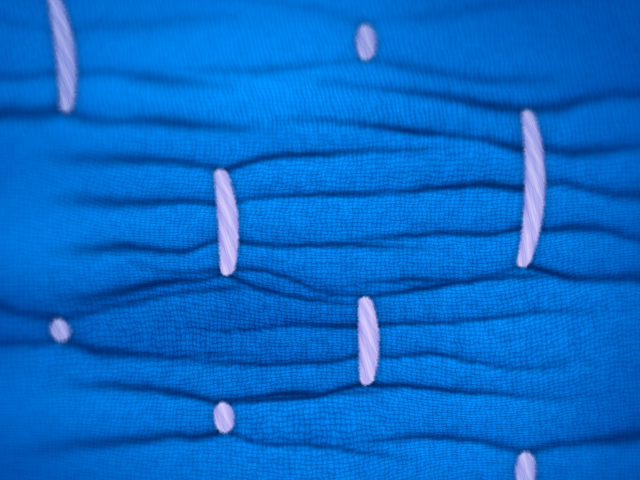
Give the GLSL for this texture, as a Shadertoy shader.

```glsl
#define COLUMN_X vec4(0.125, 0.466, 0.762, 1.094)
#define UPPER_Y vec4(0.888, 0.537, 0.912, 0.607)
#define UPPER_HALF vec4(0.118, 0.107, 0.033, 0.160)
#define LOWER_Y vec4(0.312, 0.130, 0.290, 0.015)
#define LOWER_HALF vec4(0.020, 0.028, 0.088, 0.040)
#define THREADS vec2(98.0, 112.0)
#define STITCH_RADIUS 0.022
#define DEEP_BLUE vec3(0.00, 0.26, 0.61)
#define BRIGHT_BLUE vec3(0.00, 0.56, 0.99)
#define CREASE_BLUE vec3(0.00, 0.10, 0.32)
#define LILAC vec3(0.82, 0.79, 0.98)
#define VIOLET vec3(0.50, 0.48, 0.88)

const float PI = 3.14159;

float hash(vec2 p) {
    vec3 q = fract(p.xyx * 0.1031);
    q += dot(q, q.yzx + 33.33);
    return fract((q.x + q.y) * q.z);
}

float noise(vec2 p) {
    vec2 i = floor(p), f = fract(p);
    f = f * f * (3.0 - 2.0 * f);
    return mix(mix(hash(i), hash(i + vec2(1, 0)), f.x),
               mix(hash(i + vec2(0, 1)), hash(i + vec2(1, 1)), f.x), f.y);
}

// Plain weave: warp and weft alternate on top
float weave(vec2 p) {
    vec2 s = sin(PI * p);
    float weftOnTop = clamp(0.55 + 0.9 * s.x * s.y, 0.0, 1.0);
    return mix(abs(s.x), abs(s.y), weftOnTop);
}

// Creases fanning out from one stitch: x = line, y = shadow above, z = lit ridge below
vec3 creases(vec2 p, vec2 center, float halfLen, float id, float blur) {
    vec3 fold = vec3(0.0);
    int count = 2 + int(halfLen * 24.0);
    float side = step(center.x, p.x);
    float d = abs(p.x - center.x);
    for (int j = 0; j < count; j++) {
        float k = 2.0 * float(j) / float(count - 1) - 1.0;
        float r = hash(vec2(id * 7.0 + float(j), side * 3.0 + 1.0));
        float wobble = 0.035 * (noise(p * vec2(6, 1) + id * 5.0 + float(j) * 0.6) - 0.5)
                     + 0.004 * (noise(p * 45.0) - 0.5);
        float spread = k * 0.05 * (1.0 - exp(-6.0 * d));
        float y = center.y + k * halfLen + spread + (r - 0.5) * 0.14 * d
                + wobble * smoothstep(0.0, 0.1, d);
        float s = p.y - y;
        float reach = 1.0 - smoothstep(0.16, 0.40 + 0.22 * r, d);
        float press = mix(0.35, 1.0, noise(vec2(p.x * 8.0 + r * 30.0, id)));
        float width = blur * mix(0.7, 1.5, press);
        float line = press * exp(-s * s / (width * width));
        float above = smoothstep(-width, width, s) * exp(-max(s, 0.0) / 0.020);
        float below = smoothstep(width, -3.0 * width, s) * exp(min(s, 0.0) / 0.03);
        fold = max(fold, reach * vec3(line, above, below));
    }
    return fold;
}

// Distance to a bowed, leaning stitch; yz = position along and across it
vec3 stitch(vec2 p, vec2 center, float halfLen, float column) {
    vec2 q = p - center;
    float t = clamp(q.y / halfLen, -1.0, 1.0);
    q.x -= mix(-0.11, 0.03, column / 3.0) * q.y
         + 0.8 * halfLen * halfLen * (1.0 - t * t);
    float radius = STITCH_RADIUS * (1.0 - 0.35 * t * t);
    float core = max(halfLen - radius * 0.7, 0.0);
    vec2 e = vec2(q.x, max(abs(q.y) - core, 0.0));
    return vec3(length(e) - radius, q.y, q.x);
}

void mainImage(out vec4 fragColor, in vec2 fragCoord) {
    vec2 p = fragCoord / iResolution.y;
    float focus = 1.0 - smoothstep(0.30, 0.80, length((p - vec2(0.75, 0.36)) * vec2(1.0, 1.2)));
    float pixel = 1.0 / iResolution.y;

    // Gather creases and the nearest stitch
    vec4 columnX = COLUMN_X, upperY = UPPER_Y, upperHalf = UPPER_HALF;
    vec4 lowerY = LOWER_Y, lowerHalf = LOWER_HALF;
    vec3 fold = vec3(0.0), thread = vec3(1.0, 0.0, 0.0);
    for (int i = 0; i < 8; i++) {
        int c = i / 2;
        bool upper = i % 2 == 0;
        vec2 center = vec2(columnX[c], upper ? upperY[c] : lowerY[c]);
        float halfLen = upper ? upperHalf[c] : lowerHalf[c];
        fold = max(fold, creases(p, center, halfLen, float(i), mix(0.013, 0.005, focus)));
        vec3 s = stitch(p, center, halfLen, float(c));
        if (s.x < thread.x) thread = s;
    }
    fold *= 1.0 - 0.75 * smoothstep(0.78, 0.92, p.y);

    // Woven cloth, bent by its folds and ribbed toward the top
    vec2 bend = vec2(noise(p * 4.0), noise(p * vec2(3, 5) + 9.0)) - 0.5;
    vec2 cloth = (p + bend * vec2(0.06, 0.10) + vec2(0.0, 0.012 * fold.z)) * THREADS;
    cloth += 0.7 * (vec2(noise(cloth * 0.6), noise(cloth * 0.6 + 40.0)) - 0.5);
    float ribs = abs(sin(PI * (cloth.x + 0.15 * cloth.y)));
    float grain = mix(weave(cloth), ribs, 0.75 * smoothstep(0.62, 0.78, p.y));
    float tone = 0.54 + 0.40 * (noise(p * vec2(2, 6) + 3.0) - 0.5);
    tone += 0.20 * fold.z - 0.40 * fold.y;
    tone += mix(0.08, 0.55, focus) * (grain - 0.66);
    tone += mix(0.08, 0.25, focus) * (noise(cloth * 0.8) - 0.5);
    tone += 0.22 * exp(-8.0 * dot(p - vec2(0.6, 0.85), p - vec2(0.6, 0.85)));
    tone -= 0.45 * smoothstep(0.45, 0.9, length((p - vec2(0.67, 0.5)) * vec2(0.9, 1.0)));
    vec3 color = mix(DEEP_BLUE, BRIGHT_BLUE, clamp(tone, -0.25, 1.1));
    color = mix(color, CREASE_BLUE, mix(0.5, 0.8, focus) * fold.x);
    color *= 1.0 - 0.28 * exp(-max(thread.x, 0.0) / 0.007);

    // Twisted yarn with fine fibres
    float twist = 0.5 + 0.5 * sin(thread.y * 95.0 + thread.z * 270.0);
    float fibre = noise(vec2(thread.z * 420.0 + thread.y * 150.0, thread.y * 50.0));
    float roundness = 1.0 - pow(abs(thread.z) / STITCH_RADIUS, 2.0);
    float light = 0.08 + 0.30 * twist + 0.30 * fibre + 0.45 * roundness;
    vec3 yarn = mix(VIOLET, LILAC, clamp(light, 0.0, 1.1));
    yarn = mix(mix(yarn, DEEP_BLUE, 0.25), yarn, focus);
    float soft = mix(0.008, 0.0025, focus) + pixel;
    float fuzz = 0.003 * (noise(p * 260.0) - 0.5);
    color = mix(color, yarn, 1.0 - smoothstep(-soft, soft, thread.x + fuzz));

    fragColor = vec4(color, 1.0);
}
```
